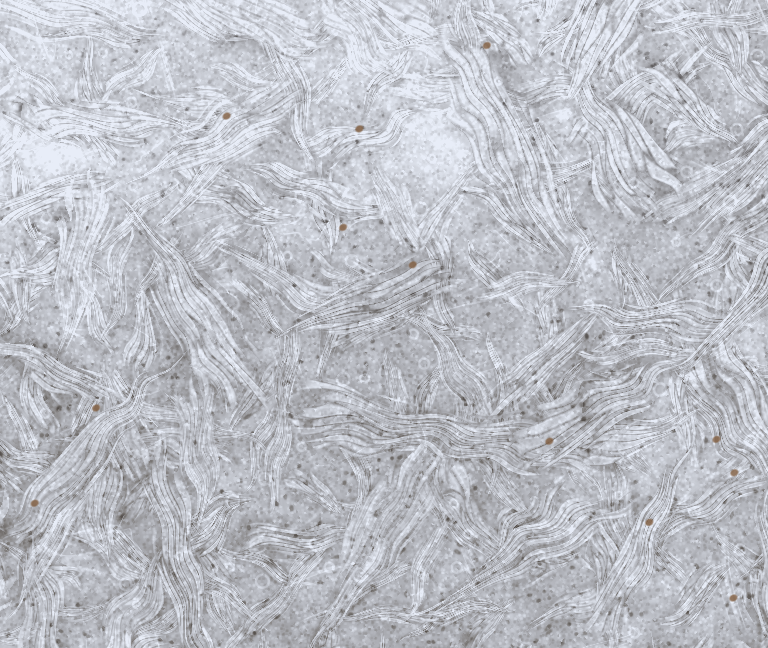
This texture is drawn by a Shadertoy shader. Its source:

```glsl
vec3 hash3(vec2 p) {
    vec3 h = fract(p.xyx * vec3(.1031, .1030, .0973));
    h += dot(h, h.yxz + 33.33);
    return fract((h.xxy + h.yzz) * h.zyx);
}

mat2 turn(float a) {
    return mat2(cos(a), -sin(a), sin(a), cos(a));
}

// Cellular noise: nearest distance, gap to the second, two random values
vec4 cells(vec2 p) {
    vec2 base = floor(p), id = base;
    float near = 9., second = 9.;
    for (int y = -1; y <= 1; y++)
    for (int x = -1; x <= 1; x++) {
        vec2 cell = base + vec2(x, y);
        float d = length(cell + hash3(cell).xy - p);
        if (d < near) { second = near; near = d; id = cell; }
        else second = min(second, d);
    }
    return vec4(near, second - near, hash3(id + 71.).xy);
}

// Turbulence from layered, warped sines
float drift(vec2 p) {
    float sum = 0., amp = .6;
    for (int i = 0; i < 5; i++) {
        p = turn(1.1) * p * 1.65 + 2.3;
        p += .8 * sin(p.yx * 1.2);
        sum += amp * sin(p.x) * sin(p.y);
        amp *= .68;
    }
    return sum;
}

// Lays one grid of fanned blade bundles over the tone
float addBlades(float tone, vec2 p, float layer) {
    vec2 base = floor(p);
    for (int y = -1; y <= 1; y++)
    for (int x = -1; x <= 1; x++) {
        vec2 cell = base + vec2(x, y);
        vec3 place = hash3(cell + layer * 37.), shape = hash3(cell + layer * 53. + 200.);
        if (shape.z > .8) continue;
        vec2 q = turn(place.z * 6.283) * (p - cell - .25 - .5 * place.xy);
        float along = q.x / mix(.55, 1.05, shape.x);
        if (abs(along) > 1.2) continue;
        q.y += .06 * (shape.y - .5) * sin(along * 3.);
        float across = q.y / (mix(.12, .27, shape.y) * (.8 + .4 * along));
        if (abs(across) > 1.6) continue;

        vec4 blade = cells(vec2(along * 1.5, across * (2.5 + layer)) + 40. * shape.xy);
        float body = 1. - along * along - .8 * abs(across);
        float mask = smoothstep(0., .22, body + .7 * (blade.z - .5));
        float gap = 1. - smoothstep(.03, .28, blade.y);
        float ice = .78 + .26 * (blade.z - .3);
        ice -= gap * (.12 + .5 * blade.w * shape.z);
        ice += .05 * sin(across * 26. + 3. * sin(along * 6.));
        ice += .1 * smoothstep(.25, .4, blade.y) * smoothstep(.6, .4, blade.y);

        tone -= .13 * smoothstep(-.35, .1, body) * (1. - mask);
        tone = mix(tone, ice, mask * .88);
    }
    return tone;
}

void mainImage(out vec4 fragColor, in vec2 fragCoord) {
    vec2 p = fragCoord / iResolution.y;
    vec2 bent = p + .006 * sin(p.yx * 47. + 2. * sin(p * 31.));

    // Cloudy sheet with darker hollows
    float cloud = drift(p * 3.);
    float rough = drift(p * 14. + 5.);
    float tone = .73 + .1 * cloud + .09 * rough;

    for (int i = 0; i < 3; i++) {
        float layer = float(i);
        tone = addBlades(tone, bent * (11. - 3.2 * layer) + 19. * layer, layer);
    }

    // Light falls off towards the bottom and the middle
    tone += .2 * (p.y - .5) - .06 * (p.x - .6);
    tone -= .1 * exp(-9. * dot(p - vec2(.58, .42), p - vec2(.58, .42)));
    tone += .07 * cloud;

    // Curling white veins
    float vein = 1. - smoothstep(.0, .09, abs(drift(p * 8. + 11.)));
    tone += .17 * vein * smoothstep(-.3, .5, rough);

    // Frost grain and pits
    vec4 fine = cells(p * 190.);
    vec4 coarse = cells(bent * 85.);
    tone += .36 * (fine.z - .5) * smoothstep(.8, .1, fine.x);
    tone += .22 * (coarse.z - .5) * smoothstep(.7, .1, coarse.x);
    tone -= .35 * step(.88, coarse.w) * smoothstep(.45, .15, coarse.x) * smoothstep(.95, .5, tone);

    // Trapped bubbles
    vec4 bubble = cells(p * 24.);
    float ring = smoothstep(.07, .02, abs(bubble.x - .1 - .15 * bubble.w));
    tone += .18 * ring * step(.85, bubble.z);

    tone = clamp(tone, -.1, 1.04);
    vec3 color = mix(vec3(.39, .38, .385), vec3(.89, .91, .95), tone);
    color -= vec3(0., .008, .025) * smoothstep(.6, .2, tone) * smoothstep(.9, .2, p.y);

    // Scattered brown debris
    vec4 debris = cells(turn(.5) * p * vec2(6., 7.5));
    float crumb = smoothstep(.05, .025, debris.x) * step(.8, debris.z);
    color = mix(color, vec3(.5, .36, .24), .8 * crumb);

    fragColor = vec4(color, 1.);
}
```
